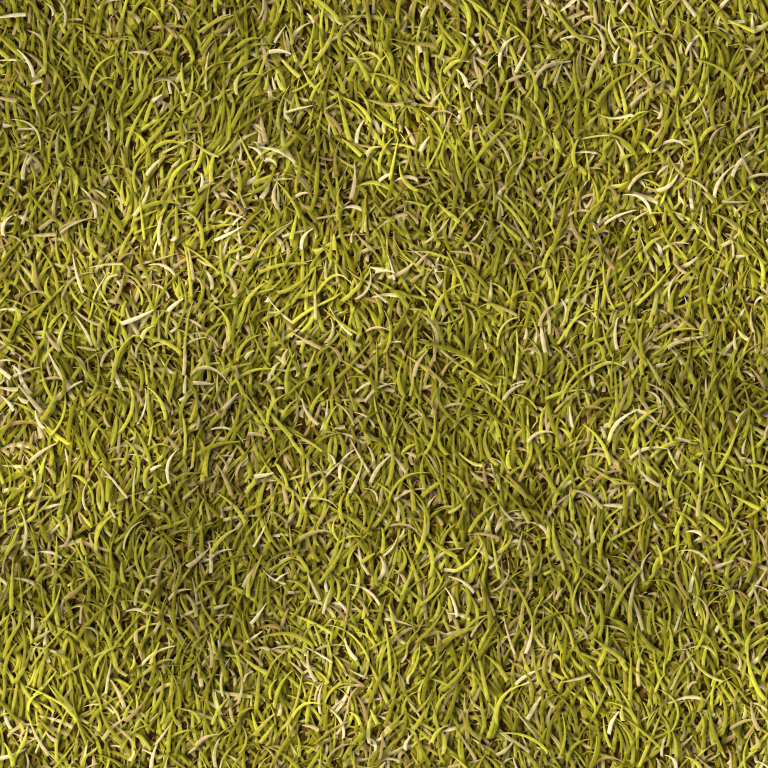
Reproduce this texture procedurally as a WebGL 1 fragment shader.

```glsl
precision highp float;
uniform vec2 u_resolution;

vec2 hash2(vec2 p) {
  vec3 q = fract(p.xyx * vec3(0.1031, 0.1030, 0.0973));
  q += dot(q, q.yzx + 33.33);
  return fract((q.xx + q.yz) * q.zy);
}

float gradientDot(vec2 cell, vec2 offset) {
  return dot(hash2(cell) * 2.0 - 1.0, offset);
}

float gradientNoise(vec2 p) {
  vec2 i = floor(p), f = fract(p);
  vec2 u = f * f * f * (f * (f * 6.0 - 15.0) + 10.0);
  vec2 e = vec2(1.0, 0.0);
  return mix(mix(gradientDot(i, f), gradientDot(i + e, f - e), u.x),
             mix(gradientDot(i + e.yx, f - e.yx), gradientDot(i + 1.0, f - 1.0), u.x), u.y);
}

// Curved, tapered blade: x = coverage, y = cast shadow, z = side from -1 to 1
vec3 blade(vec2 p, float angle, float halfLength, float width, float bend, float edge) {
  vec2 dir = vec2(cos(angle), sin(angle));
  float along = dot(p, dir) / halfLength;
  float across = dot(p, vec2(-dir.y, dir.x)) - bend * halfLength * (along * along - 0.4);
  float w = width * (1.0 - 0.6 * smoothstep(-0.4, 1.0, along));
  float ends = 1.0 - smoothstep(0.86, 1.0, abs(along));
  float cover = 1.0 - smoothstep(w - edge, w + edge, abs(across));
  float shadow = 1.0 - smoothstep(0.0, w * 3.0 + edge, abs(across + w * 1.3));
  return vec3(cover * ends, shadow * ends, clamp(across / w, -1.0, 1.0));
}

vec3 bladeColor(float tone, float dry) {
  vec3 green = mix(vec3(0.41, 0.37, 0.05), vec3(0.86, 0.83, 0.29), tone);
  vec3 straw = mix(vec3(0.57, 0.43, 0.18), vec3(1.0, 0.93, 0.72), tone);
  return mix(green, straw, dry);
}

void main() {
  vec2 p = gl_FragCoord.xy / u_resolution.y;
  float edge = max(0.0011, 0.6 / u_resolution.y);

  // Broad patches of lean, dryness and light
  float lean = gradientNoise(p * 4.0 + 7.3) * 0.9;
  float dryness = gradientNoise(p * 6.0 + 31.7) + 0.5 * gradientNoise(p * 15.0 + 3.1);
  float light = gradientNoise(p * 5.0 + 57.2) + 0.6 * gradientNoise(p * 13.0 + 71.9);

  // Soil and thatch
  float thatch = gradientNoise(p * vec2(130.0, 85.0)) + 0.5 * gradientNoise(p * 210.0 + 9.0);
  vec3 color = mix(vec3(0.20, 0.14, 0.03), vec3(0.56, 0.45, 0.17),
                   smoothstep(-0.4, 0.6, thatch));

  // Grass, from the lowest layer to the highest
  for (int layer = 0; layer < 22; layer++) {
    float depth = float(layer) / 21.0;
    float size = mix(0.029, 0.044, depth);
    vec2 grid = p / size + hash2(vec2(float(layer), 5.0)) * 9.0;
    vec2 home = floor(grid);
    for (int y = -1; y <= 1; y++) {
      for (int x = -1; x <= 1; x++) {
        vec2 cell = home + vec2(float(x), float(y));
        vec2 seed = cell + float(layer) * vec2(37.0, 61.0);
        vec2 place = hash2(seed + 11.0);
        vec2 turn = hash2(seed + 203.0);
        vec2 shape = hash2(seed + 419.0);
        vec2 tint = hash2(seed + 733.0);

        float dry = smoothstep(0.62, 0.82, tint.y + dryness * 0.4);
        float angle = 1.57 + lean + (turn.x + turn.y - 1.0) * mix(1.35, 2.2, dry);
        float halfLength = size * mix(0.25, 0.93, shape.x) * mix(1.0, 0.7, dry);
        float width = mix(0.0015, 0.0029, shape.y);
        float bend = (place.x + turn.x - 1.0) * 0.55;
        vec3 b = blade((grid - cell - place) * size, angle, halfLength, width, bend, edge);

        vec3 tone = bladeColor(mix(tint.x, depth, 0.3), dry);
        color *= 1.0 - 0.3 * b.y;
        color = mix(color, tone * (1.0 + 0.17 * b.z), b.x);
      }
    }
  }

  // Sunlit and shaded areas with a fine mottle
  color *= 1.0 + 0.3 * light + 0.16 * gradientNoise(p * 170.0 + 23.0);
  gl_FragColor = vec4(clamp(color, 0.0, 1.0), 1.0);
}
```
